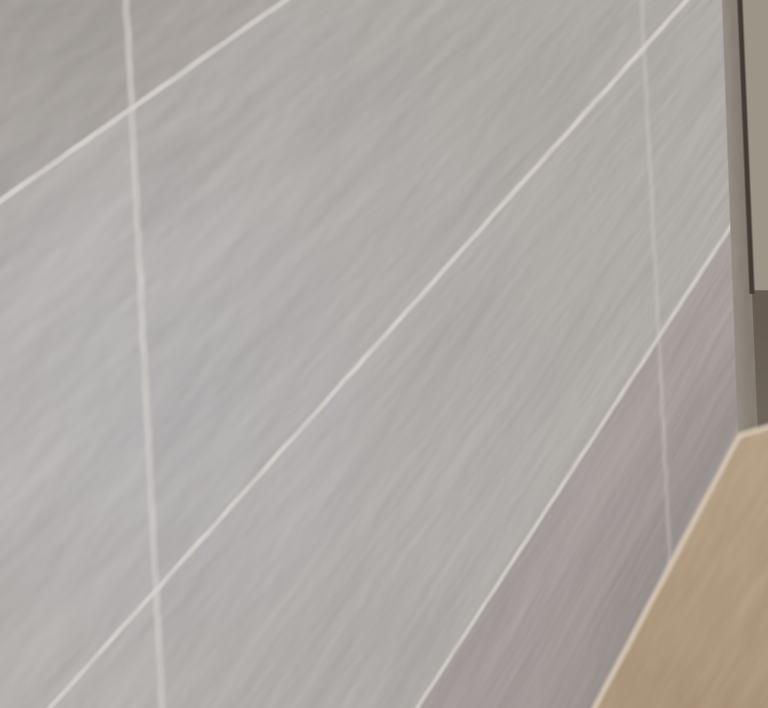
This texture is drawn by a Shadertoy shader. Its source:

```glsl
// Grey stone floor planks in perspective, bounded by a timber floor and a wall.
// Plank rows fan out from a vanishing point; cross joints are nearly parallel.
// Gradient noise gives the stone its veins and relief, and the timber its grain.

const float ASPECT = 1.0847;
const vec2 VANISH = vec2(2.057, 2.09);   // in sheared floor space
const float LEAN = 0.051;                // lean of the cross joints
const float FIRST_ROW = -0.680, ROW_STEP = 0.372;
const float FIRST_COL = 0.229, COL_STEP = 0.728;
const float TIMBER_SLOPE = -1.717;       // ray where the timber starts

const vec3 STONE = vec3(0.685, 0.668, 0.652);
const vec3 GROUT = vec3(0.84, 0.82, 0.80);
const vec3 TIMBER = vec3(0.68, 0.60, 0.50);
const vec3 TRIM = vec3(0.83, 0.77, 0.70);
const vec3 POST = vec3(0.52, 0.49, 0.45);
const vec3 DOOR = vec3(0.61, 0.58, 0.53);
const vec3 SHADOW = vec3(0.40, 0.36, 0.32);

vec2 hash2(vec2 p) {
    p = vec2(dot(p, vec2(127.1, 311.7)), dot(p, vec2(269.5, 183.3)));
    return fract(sin(p) * 43758.5) * 2.0 - 1.0;
}

float gradientNoise(vec2 p) {
    vec2 i = floor(p), f = fract(p);
    vec2 u = f * f * f * (f * (f * 6.0 - 15.0) + 10.0);
    vec2 e = vec2(0.0, 1.0);
    float low = mix(dot(hash2(i), f), dot(hash2(i + e.yx), f - e.yx), u.x);
    float high = mix(dot(hash2(i + e.xy), f - e.xy), dot(hash2(i + e.yy), f - e.yy), u.x);
    return mix(low, high, u.y);
}

float fbm(vec2 p) {
    float sum = 0.0, amp = 0.5;
    for (int i = 0; i < 4; i++) {
        sum += amp * gradientNoise(p);
        p = mat2(1.6, 1.2, -1.2, 1.6) * p + 7.3;
        amp *= 0.5;
    }
    return sum;
}

// Soft-edged stroke and step, both padded by the pixel size
float stroke(float dist, float width, float soft, float px) {
    return 1.0 - smoothstep(0.5 * width - soft - px, 0.5 * width + soft + px, abs(dist));
}

float inside(float dist, float px) {
    return smoothstep(-px, px, dist);
}

// Stone surface; plank is (column, row) in plank units
vec3 stoneColor(vec2 p, vec2 plank) {
    vec2 id = floor(plank);
    vec2 q = plank + 17.0 * hash2(id + 3.0);
    float veins = fbm(q * vec2(2.2, 7.0));
    vec2 fine = q * vec2(9.0, 17.0);
    float relief = fbm(fine) - fbm(fine + vec2(0.12, 0.30));
    float cloud = gradientNoise(p * 4.0 + 5.0);

    vec3 col = STONE + 0.008 * hash2(id).x;
    col += vec3(0.060, 0.058, 0.056) * veins + 0.065 * relief + 0.018 * cloud;
    vec2 d = (p - vec2(0.22, 0.42)) / vec2(0.38, 0.42);
    col += vec3(0.030, 0.034, 0.052) * exp(-dot(d, d));     // cool light
    col -= vec3(0.040, 0.042, 0.046) * (1.0 - step(0.0, plank.y));
    col -= vec3(0.035, 0.045, 0.040) * step(2.0, plank.y);
    col -= 0.045 * smoothstep(2.1, 2.8, plank.y);           // shade by the timber
    return col;
}

vec3 timberColor(vec2 p) {
    vec2 q = mat2(0.50, -0.87, 0.87, 0.50) * p;             // grain runs uphill
    float grain = fbm(q.yx * vec2(48.0, 9.0));
    vec3 col = TIMBER + vec3(0.08, 0.08, 0.075) * grain;
    return col + 0.10 * (p.y - 0.14);
}

vec3 wallColor(vec2 p, float edge, float px) {
    float gap = 1.062 - 0.0415 * (p.y - 0.59);
    vec3 col = POST + 0.05 * (1.0 - smoothstep(0.0, 0.022, p.x - edge));
    col += 0.02 * gradientNoise(p * vec2(90.0, 30.0));
    float doorSide = inside(p.x - gap, px);
    vec3 recess = mix(SHADOW, POST, 0.25 * smoothstep(0.57, 0.40, p.y));
    vec3 panel = mix(recess, DOOR, inside(p.y - 0.59, px));
    col = mix(col, panel, doorSide);
    float seam = stroke(p.x - gap, 0.007, 0.001, px) * inside(p.y - 0.585, px);
    return mix(col, SHADOW * 0.65, seam);
}

void mainImage(out vec4 fragColor, in vec2 fragCoord) {
    float px = 0.75 / iResolution.y;
    vec2 p = fragCoord / iResolution.xy * vec2(ASPECT, 1.0);

    // Floor coordinates: sheared across, ray slope along the rows
    vec2 floorPos = vec2(p.x + LEAN * p.y, p.y);
    float reach = VANISH.x - floorPos.x;
    float slope = (floorPos.y - VANISH.y) / reach;
    float slopeToDist = reach / sqrt(1.0 + slope * slope);
    vec2 plank = vec2((floorPos.x - FIRST_COL) / COL_STEP, (FIRST_ROW - slope) / ROW_STEP);
    vec3 col = stoneColor(p, plank);

    // Joints with hand-laid wobble and worn strength
    float wobble = 0.0022 * gradientNoise(p * 32.0);
    float wear = 0.85 + 0.4 * gradientNoise(p * 24.0 + 9.0);
    vec2 nearest = round(plank);
    float crossDist = (plank.x - nearest.x) * COL_STEP + wobble;
    float rowDist = (plank.y - nearest.y) * ROW_STEP * slopeToDist + wobble * 0.6;
    float fade = clamp(nearest.x, 0.0, 1.0);                // fainter far joint
    float crossLine = stroke(crossDist, mix(0.010, 0.006, fade), 0.003, px);
    float rowLine = stroke(rowDist, mix(0.0075, 0.0055, clamp(nearest.y * 0.5, 0.0, 1.0)), 0.0018, px);
    col = mix(col, GROUT, crossLine * wear * mix(0.62, 0.36, fade));
    col = mix(col, GROUT, rowLine * clamp(wear, 0.0, 1.0));

    // Timber floor with its pale trim, then the wall
    float skirt = p.y - 0.385 - 0.30 * (p.x - 1.045);
    float timberDist = (TIMBER_SLOPE - slope) * slopeToDist + wobble * 0.5;
    col = mix(col, timberColor(p), inside(timberDist, px));
    col = mix(col, TRIM, 0.9 * stroke(timberDist, 0.008, 0.003, px));
    float edge = 1.0425 - 0.037 * (p.y - 0.383);
    float wall = inside(p.x - edge, px * 1.5);
    col = mix(col, wallColor(p, edge, px), wall * inside(skirt, px));
    col = mix(col, TRIM, 0.8 * wall * stroke(skirt, 0.010, 0.003, px));

    fragColor = vec4(clamp(col, 0.0, 1.0), 1.0);
}
```
